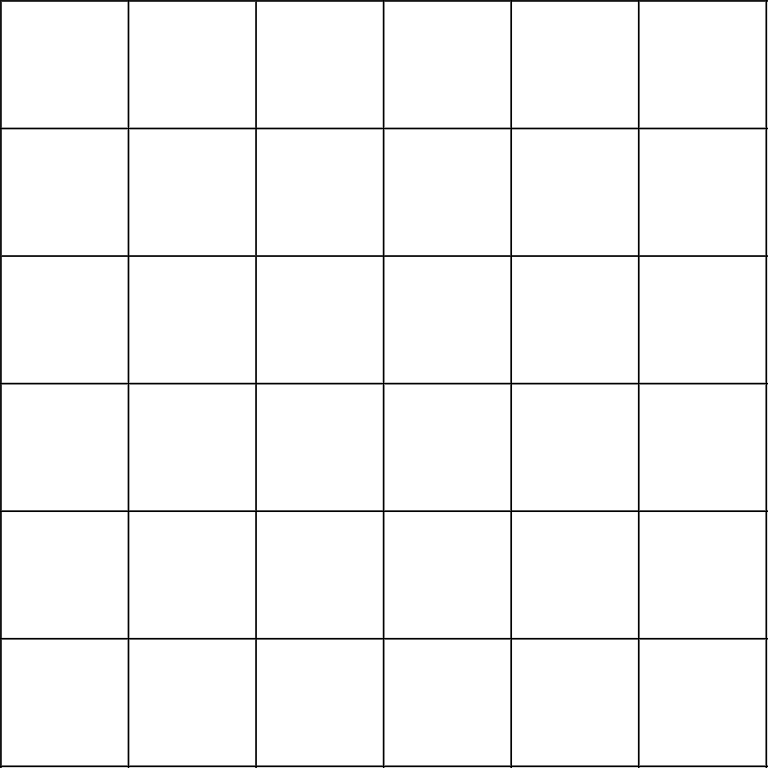
Reproduce this pattern procedurally as a Shadertoy shader.

```glsl
// Draws a six by six grid of white squares ruled with thin black lines.

// Distance to the nearest grid line on each axis, in canvas units
vec2 gridLineDistance(vec2 p, float pitch) {
    return abs(fract(p / pitch + 0.5) - 0.5) * pitch;
}

void mainImage(out vec4 fragColor, in vec2 fragCoord) {
    vec2 uv = fragCoord / iResolution.xy;
    vec2 pixel = 1.0 / iResolution.xy;

    // Lines start just inside the left and top edges
    vec2 fromTopLeft = vec2(uv.x, 1.0 - uv.y) - 0.0012;
    vec2 lineDistance = gridLineDistance(fromTopLeft, 0.1661);

    // Pixel coverage of a line of the given half width
    float halfWidth = 0.0011;
    vec2 coverage = clamp((halfWidth - lineDistance) / pixel + 0.5, 0.0, 1.0);
    float ink = max(coverage.x, coverage.y);

    fragColor = vec4(mix(vec3(1.0), vec3(0.0), ink), 1.0);
}
```
